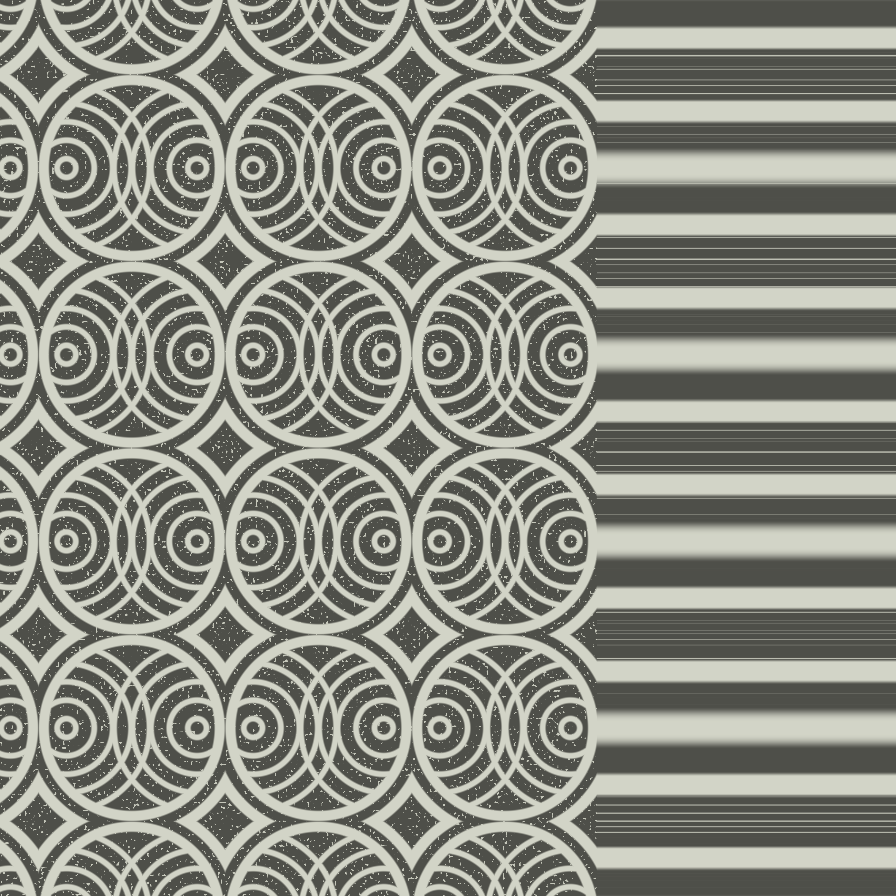
A Shadertoy shader for this pattern:

```glsl
const vec3 CHARCOAL = vec3(0.305, 0.308, 0.285);
const vec3 BONE = vec3(0.825, 0.833, 0.78);
const float CELL = 0.20833;               // width of one medallion
const vec2 CENTRE = vec2(0.1471, 0.1875); // centre of the first medallion
const float EDGE_X = 0.6662;              // the last column is smeared rightward

vec2 hashGradient(vec2 p) {
    vec3 h = fract(p.xyx * vec3(0.1031, 0.1030, 0.0973));
    h += dot(h, h.yzx + 33.33);
    float angle = 6.2832 * fract((h.x + h.y) * h.z);
    return vec2(cos(angle), sin(angle));
}

float gradientNoise(vec2 p) {
    vec2 i = floor(p), f = fract(p);
    vec2 u = f * f * f * (f * (f * 6.0 - 15.0) + 10.0);
    vec2 e = vec2(0.0, 1.0);
    float low = mix(dot(hashGradient(i), f),
                    dot(hashGradient(i + e.yx), f - e.yx), u.x);
    float high = mix(dot(hashGradient(i + e.xy), f - e.xy),
                     dot(hashGradient(i + e.yy), f - e.yy), u.x);
    return mix(low, high, u.y);
}

float fill(float d, float soft) {
    return 1.0 - smoothstep(-soft, soft, d);
}

float band(float r, float inner, float outer) {
    return abs(r - 0.5 * (inner + outer)) - 0.5 * (outer - inner);
}

// Evenly spaced rings around a focus
float ripples(vec2 p, vec2 focus) {
    const float first = 0.05, spacing = 0.0988;
    float r = length(p - focus);
    float k = clamp(floor((r - first) / spacing + 0.5), 0.0, 4.0);
    return abs(r - first - spacing * k) - 0.0155;
}

// Rim, inner ripples and the hollow star between medallions
float medallion(vec2 q, float soft) {
    float r = length(q);
    vec2 focus = vec2(0.35, 0.0);
    float arcs = min(ripples(q, focus), ripples(q, -focus));
    float inside = max(arcs, r - 0.46);
    float rim = band(r, 0.444, 0.4985);
    float star = band(r, 0.55, 0.61);
    return fill(min(inside, min(rim, star)), soft);
}

// Fine grain, gathered in loose clumps
float speckle(vec2 p, float soft) {
    float grain = gradientNoise(p * 330.0);
    float clump = gradientNoise(p * 75.0 + 19.0);
    return smoothstep(0.37 - soft, 0.37 + soft, grain + 0.3 * clump);
}

void mainImage(out vec4 fragColor, in vec2 fragCoord) {
    vec2 uv = fragCoord / iResolution.xy;
    float pixel = 1.0 / min(iResolution.x, iResolution.y);
    vec2 p = vec2(min(uv.x, EDGE_X), uv.y);

    vec2 q = fract((p - CENTRE) / CELL + 0.5) - 0.5;
    float pale = medallion(q, max(0.006, 0.75 * pixel / CELL));

    // Grain turns into softer streaks in the smeared part
    float grainSoft = uv.x > EDGE_X ? 0.2 : 0.07;
    pale = max(pale, 0.9 * speckle(p, grainSoft));

    fragColor = vec4(mix(CHARCOAL, BONE, pale), 1.0);
}
```
